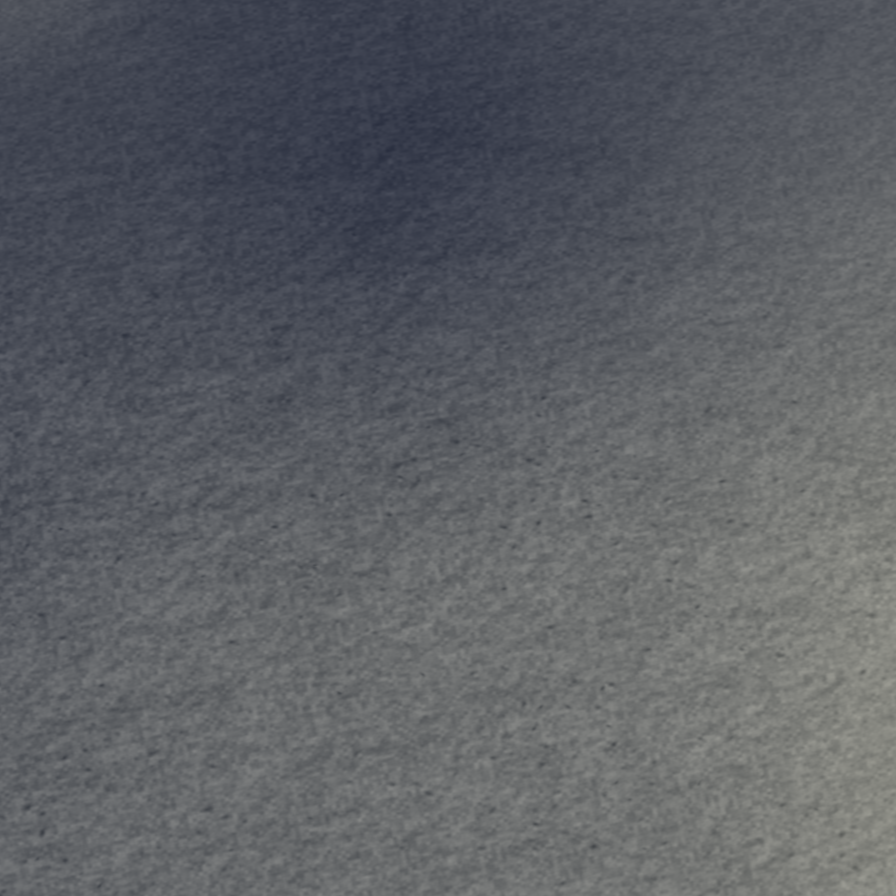
This texture is drawn by a Shadertoy shader. Its source:

```glsl
// Fine-grained grey stone surface fading into a soft blue shadow near the top.

const vec3 SHADOW_COLOR = vec3(0.236, 0.254, 0.308);
const vec3 LIGHT_COLOR  = vec3(0.540, 0.542, 0.512);
const float SHADOW_TONE = 0.255;
const float LIGHT_TONE  = 0.540;
const vec3 DETAIL_TINT  = vec3(1.03, 1.00, 0.92);

const float GRAIN_TILT    = 0.20;   // radians
const float MOTTLE_AMOUNT = 0.065;
const float RELIEF_AMOUNT = 0.105;
const float GRIT_AMOUNT   = 0.085;
const float PIT_CELLS     = 52.0;
const float PIT_DENSITY   = 0.34;
const float PIT_DEPTH     = 0.120;

float hash(vec2 p) {
    vec3 q = fract(vec3(p.xyx) * 0.1031);
    q += dot(q, q.yzx + 33.33);
    return fract((q.x + q.y) * q.z);
}

vec2 hash2(vec2 p) {
    return vec2(hash(p + 17.3), hash(p + 71.9));
}

float valueNoise(vec2 p) {
    vec2 cell = floor(p), f = fract(p);
    f = f * f * (3.0 - 2.0 * f);
    float low  = mix(hash(cell), hash(cell + vec2(1, 0)), f.x);
    float high = mix(hash(cell + vec2(0, 1)), hash(cell + vec2(1, 1)), f.x);
    return mix(low, high, f.y);
}

float layeredNoise(vec2 p) {
    float sum = 0.0, weight = 0.5;
    for (int i = 0; i < 4; i++) {
        sum += weight * valueNoise(p);
        p = mat2(1.8, 0.5, -0.5, 1.8) * p + 13.7;
        weight *= 0.6;
    }
    return sum;
}

vec2 rotate(vec2 p, float angle) {
    float c = cos(angle), s = sin(angle);
    return vec2(c * p.x + s * p.y, c * p.y - s * p.x);
}

float glow(vec2 p, vec2 center, vec2 size) {
    vec2 d = (p - center) / size;
    return exp(-dot(d, d));
}

// Broad light and shade
float surfaceTone(vec2 uv) {
    float side = uv.x - 0.5;
    float lit = 1.0 - smoothstep(0.27, 0.90, uv.y - 0.2 * side);
    float tone = 0.274 + 0.158 * lit + 0.08 * side;
    tone -= 0.042 * glow(uv, vec2(0.46, 0.80), vec2(0.20, 0.22));
    tone -= 0.015 * glow(uv, vec2(0.0, 0.36), vec2(0.16, 0.20));
    tone += 0.045 * glow(uv, vec2(0.0, 0.74), vec2(0.28, 0.28));
    tone += 0.080 * glow(uv, vec2(0.0, 1.03), vec2(0.14, 0.10));
    tone += 0.025 * glow(uv, vec2(1.0, 0.82), vec2(0.25, 0.20));
    tone += 0.015 * smoothstep(0.6, 1.0, uv.x);
    tone += 0.055 * glow(uv, vec2(1.05, 0.12), vec2(0.20, 0.32));
    return tone;
}

// Cellular pits: x is the dark hollow, y the lit rim below it
vec2 pits(vec2 p) {
    vec2 cell = floor(p), result = vec2(0.0);
    for (int y = -1; y <= 1; y++)
    for (int x = -1; x <= 1; x++) {
        vec2 id = cell + vec2(x, y);
        if (hash(id + 5.1) > PIT_DENSITY) continue;
        vec2 d = p - id - hash2(id);
        d = rotate(d, (hash(id + 31.7) - 0.5) * 1.6);
        float chance = hash(id + 47.3);
        float strength = mix(0.15, 1.0, chance * chance);
        vec2 size = vec2(0.26, 0.15) * mix(0.6, 1.2, hash(id + 9.4));
        result.x = max(result.x, strength * glow(d, vec2(0.0), size));
        result.y = max(result.y, strength * glow(d, vec2(0.04, -0.24), size));
    }
    return result;
}

void mainImage(out vec4 fragColor, in vec2 fragCoord) {
    vec2 uv = fragCoord / iResolution.xy;
    float nearness = 1.0 - smoothstep(0.35, 0.95, uv.y);

    // Grain flattens and tightens towards the top
    vec2 grain = rotate(uv, GRAIN_TILT);
    grain.y += 0.12 * uv.y * uv.y;
    vec2 fiber = grain * vec2(56.0, 78.0);

    float mottle = layeredNoise(grain * vec2(15.0, 27.0)) - 0.54;
    float relief = layeredNoise(fiber) - layeredNoise(fiber + vec2(-0.30, 0.50));
    float grit = valueNoise(grain * vec2(200.0, 245.0)) - 0.5;
    vec2 pit = pits(grain * PIT_CELLS);

    float detail = MOTTLE_AMOUNT * mottle * mix(0.45, 1.0, nearness);
    detail += RELIEF_AMOUNT * relief * mix(0.50, 1.0, nearness);
    detail += GRIT_AMOUNT * grit * mix(0.60, 1.0, nearness);
    detail += PIT_DEPTH * (0.25 * pit.y - pit.x) * mix(0.15, 1.0, nearness);

    // Shade carries the hue, detail stays nearly neutral
    float ramp = (surfaceTone(uv) - SHADOW_TONE) / (LIGHT_TONE - SHADOW_TONE);
    vec3 color = mix(SHADOW_COLOR, LIGHT_COLOR, ramp) + DETAIL_TINT * detail;
    fragColor = vec4(clamp(color, 0.0, 1.0), 1.0);
}
```
